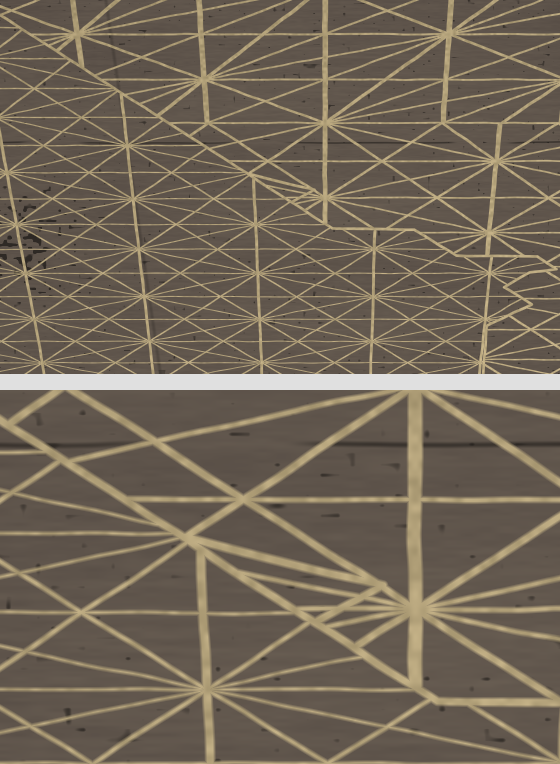
Top, the full canvas; bottom, a detail of the centre.
Write a WebGL 2 fragment shader that draws this pattern.

```glsl
#version 300 es
precision highp float;
// Gold star-lattice inlay on dark wood, seen in perspective, in three joined patches.
uniform vec2 u_resolution;
out vec4 outColor;

#define WOOD_DARK vec3(0.335, 0.297, 0.268)
#define WOOD_LIGHT vec3(0.405, 0.363, 0.320)
#define GOLD_DULL vec3(0.60, 0.54, 0.40)
#define GOLD_BRIGHT vec3(0.86, 0.78, 0.60)
#define FINE_WIDTH 0.022
#define COARSE_WIDTH 0.033
#define BORDER_WIDTH 0.0036
#define SOFTNESS 0.0028
#define MID_SCALE 1.38
#define TOP_CELL vec2(1.61, 1.49)
#define TOP_EDGE 0.328
#define WOBBLE 0.0022

const float ROOT3 = 1.7320508;

// Patch outline; the outer corners lie beyond the canvas
const vec2 OUTLINE[14] = vec2[14](
  vec2(-0.05, 0.007), vec2(0.889, 0.611), vec2(1.107, 0.614), vec2(1.221, 0.684),
  vec2(1.436, 0.686), vec2(1.488, 0.719), vec2(1.416, 0.729), vec2(1.348, 0.768),
  vec2(1.422, 0.814), vec2(1.301, 0.871), vec2(1.289, 1.05), vec2(2.2, 1.05),
  vec2(2.2, -0.05), vec2(-0.05, -0.05));

float hash(vec2 p) {
  vec3 q = fract(p.xyx * 0.1031);
  q += dot(q, q.yzx + 33.33);
  return fract((q.x + q.y) * q.z);
}

float noise(vec2 p) {
  vec2 i = floor(p), f = fract(p);
  f = f * f * (3.0 - 2.0 * f);
  return mix(mix(hash(i), hash(i + vec2(1, 0)), f.x),
             mix(hash(i + vec2(0, 1)), hash(i + vec2(1, 1)), f.x), f.y);
}

float segmentDistance(vec2 p, vec2 a, vec2 b) {
  vec2 d = b - a;
  return length(p - a - d * clamp(dot(p - a, d) / dot(d, d), 0.0, 1.0));
}

float stroke(float dist, float halfWidth, float blur) {
  return clamp(0.5 + (halfWidth - dist) / blur, 0.0, 1.0);
}

// Parallel lines: normal in floor space, one line per period
float lines(vec2 f, vec2 normal, float period, float halfWidth) {
  float c = dot(f, normal) / length(normal);
  float gap = period / length(normal);
  float slope = length(vec2(dFdx(c), dFdy(c))) * u_resolution.y;
  float blur = slope * max(SOFTNESS, 1.0 / u_resolution.y);
  return stroke(abs(c - gap * round(c / gap)), halfWidth, blur);
}

// Twelve-rayed stars on a triangular lattice
float starLattice(vec2 f, float w) {
  float ink = max(lines(f, vec2(1, 0), ROOT3, w), lines(f, vec2(0, 1), 1.0, w));
  for (float s = -1.0; s < 2.0; s += 2.0) {
    ink = max(ink, lines(f, vec2(s / ROOT3, 1), 2.0, w * 0.85));
    ink = max(ink, lines(f, vec2(s * ROOT3, 1), 2.0, w * 0.85));
  }
  return ink;
}

// Wider, skewed fans of rays
float fanLattice(vec2 f, float w) {
  vec2 k = 1.0 / TOP_CELL;
  float ink = max(lines(f, vec2(k.x, 0), 1.0, w * 1.1), lines(f, vec2(0, k.y), 1.0, w));
  ink = max(ink, lines(f, k * vec2(-1, 1), 3.0, w));
  ink = max(ink, lines(f, k * vec2(2, 1), 3.0, w));
  ink = max(ink, lines(f, k * vec2(1, 2), 3.0, w * 0.85));
  return max(ink, lines(f, k, 1.0, w * 0.8));
}

void main() {
  vec2 p = gl_FragCoord.xy / u_resolution.y;
  p.y = 1.0 - p.y;
  vec2 q = p + WOBBLE * (vec2(noise(p * 28.0), noise(p * 24.0 + 71.0)) - 0.5);

  // Perspective floor coordinates
  float depth = 0.3629 - 0.072 * q.y;
  vec2 floorPos = vec2(ROOT3 * (1.58 + (q.x - 0.869) / depth), 21.115 / depth - 63.05);
  vec2 upperPos = floorPos - vec2(1.58 * ROOT3, -0.81);
  float fine = starLattice(floorPos, FINE_WIDTH);
  float middle = starLattice(upperPos / MID_SCALE, COARSE_WIDTH / MID_SCALE);
  float top = fanLattice(upperPos, COARSE_WIDTH);

  // Patch choice and border
  float border = 9.0;
  bool upper = false;
  for (int i = 0; i < 14; i++) {
    vec2 a = OUTLINE[i], b = OUTLINE[(i + 1) % 14];
    border = min(border, segmentDistance(q, a, b));
    if ((a.y > q.y) != (b.y > q.y) &&
        q.x < a.x + (b.x - a.x) * (q.y - a.y) / (b.y - a.y)) upper = !upper;
  }
  vec2 spur = vec2(0.840, 0.508);
  border = min(border, segmentDistance(q, vec2(0.664, 0.465), spur));
  border = min(border, segmentDistance(q, spur, vec2(0.781, 0.541)));
  float ink = upper ? (q.y < TOP_EDGE ? top : middle) : fine;
  float blur = max(SOFTNESS, 1.0 / u_resolution.y);
  ink = max(ink, stroke(border, BORDER_WIDTH, blur));

  // Wood: broad light, horizontal grain, seams and scuffs
  float grain = noise(p * vec2(14, 170)) * 0.55 + noise(p * vec2(60, 320)) * 0.45;
  float glow = 0.55 - 0.35 * length((p - vec2(0.85, 0.62)) * vec2(0.9, 1.1));
  float tone = glow + 0.6 * (grain - 0.5) + 0.35 * (noise(p * vec2(3, 7)) - 0.5);
  vec3 wood = mix(WOOD_DARK, WOOD_LIGHT, clamp(tone + 0.12, -0.25, 1.25));
  float seam = abs(p.x - 0.283 - 0.146 * p.y);
  wood *= 1.0 - 0.16 * smoothstep(0.008, 0.0, seam);
  float crack = abs(p.y - 0.378 - 0.006 * noise(vec2(p.x * 9.0, 4.0)));
  wood *= 1.0 - 0.4 * smoothstep(0.004, 0.0, crack) * smoothstep(0.45, 0.7, noise(p * vec2(7, 2)));
  float scuff = smoothstep(0.22, 0.0, length(p - vec2(0.07, 0.66)));
  wood *= 1.0 - 0.5 * smoothstep(0.8, 0.95, noise(p * vec2(75, 110)) + 0.25 * scuff - 0.08);

  // Gold: worn and uneven, brighter low and to the right
  float shine = 0.22 + 0.22 * p.y + 0.08 * p.x + 0.5 * (noise(p * 130.0) - 0.5);
  vec3 gold = mix(GOLD_DULL, GOLD_BRIGHT, clamp(shine, 0.0, 1.0));
  outColor = vec4(mix(wood, gold, ink), 1.0);
}
```
